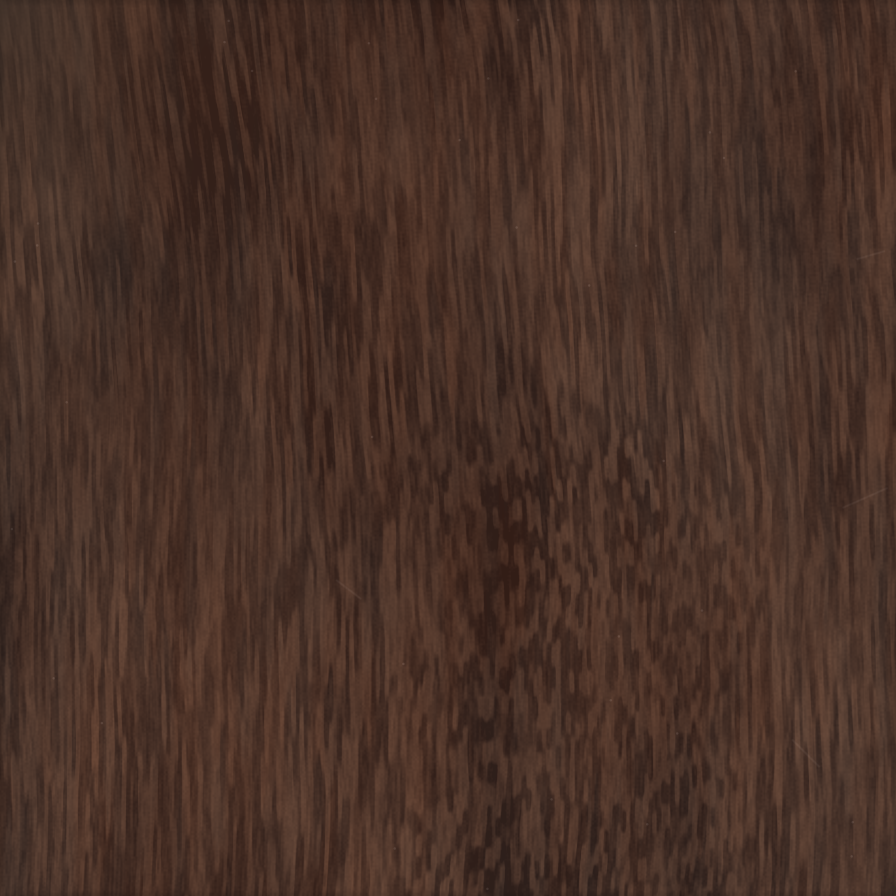
This texture is drawn by a WebGL 2 fragment shader. Its source:

```glsl
#version 300 es
precision highp float;
// Dark brown wood board with fine vertical grain, short flecks and faint wear.

uniform vec2 u_resolution;
out vec4 fragColor;

float hash(vec2 p) {
  return fract(sin(dot(p, vec2(127.1, 311.7))) * 43758.5453);
}

float noise(vec2 p) {
  vec2 i = floor(p), f = fract(p);
  f = f * f * (3.0 - 2.0 * f);
  return mix(mix(hash(i), hash(i + vec2(1, 0)), f.x),
             mix(hash(i + vec2(0, 1)), hash(i + vec2(1, 1)), f.x), f.y);
}

float fbm(vec2 p) {
  float sum = 0.0, weight = 0.5;
  for (int k = 0; k < 4; k++) {
    sum += weight * noise(p);
    p = p * 2.03 + 17.3;
    weight *= 0.5;
  }
  return sum / 0.9375;
}

// One fibre: values along y, shifted at random for each column
float fibre(float column, float y) {
  y += 31.0 * hash(vec2(column, 5.7));
  float f = fract(y);
  return mix(hash(vec2(column, floor(y))), hash(vec2(column, floor(y) + 1.0)),
             smoothstep(0.2, 0.8, f));
}

float fibres(vec2 p) {
  float column = floor(p.x);
  return mix(fibre(column, p.y), fibre(column + 1.0, p.y),
             smoothstep(0.1, 0.9, p.x - column));
}

float segmentDistance(vec2 p, vec2 a, vec2 b) {
  vec2 ab = b - a;
  return length(p - a - ab * clamp(dot(p - a, ab) / dot(ab, ab), 0.0, 1.0));
}

float bell(float x, float center, float width) {
  float d = (x - center) / width;
  return exp(-d * d);
}

void main() {
  vec2 uv = gl_FragCoord.xy / u_resolution.y;

  // Bend the grain: leaning left above, right below, with slight wobbles
  vec2 p = uv;
  p.x += 0.09 * (uv.y - 0.45) * (uv.y - 0.2);
  p.x += 0.03 * (noise(uv * vec2(5.0, 3.0)) - 0.5);
  p.x += 0.004 * (noise(uv * vec2(23.0, 11.0) + 8.0) - 0.5);

  // Long streaks give way to short flecks in the lower middle
  float longGrain = fibres(p * vec2(215.0, 15.0));
  float shortGrain = fibres(p * vec2(190.0, 42.0) + 40.0);
  float fleckArea = bell(uv.x, 0.63, 0.22) * (1.0 - smoothstep(0.3, 0.7, uv.y));
  fleckArea = clamp(fleckArea + 0.9 * (fbm(uv * 6.0 + 3.0) - 0.5), 0.0, 1.0);
  float grain = mix(longGrain, shortGrain, smoothstep(0.25, 0.65, fleckArea));
  float streak = smoothstep(0.25, 0.75, grain);
  float pores = fibres(p * vec2(390.0, 60.0) + 90.0);
  float dust = noise(uv * 420.0);

  // Broad shading, patches with frayed ends and a few dark bands
  vec2 frayed = p + vec2(0.0, 0.09 * (longGrain - 0.5));
  float broad = fbm(p * vec2(4.5, 2.6) + 11.0);
  float patches = fibres(frayed * vec2(42.0, 6.0) + 60.0);
  float ragged = smoothstep(0.35, 0.65, fbm(frayed * vec2(17.0, 8.0)));
  float bands = bell(p.x, 0.55, 0.035) * (1.0 - smoothstep(0.45, 0.75, frayed.y))
              + 0.6 * bell(p.x, 0.37, 0.022) * (1.0 - smoothstep(0.4, 0.7, frayed.y))
              + 0.8 * bell(p.x, 0.31, 0.13) * smoothstep(0.6, 0.9, frayed.y);
  float paleAreas = bell(uv.x, 0.17, 0.2) * bell(uv.y, 0.22, 0.3)
                  + bell(uv.x, 0.76, 0.09) * bell(uv.y, 0.78, 0.25);

  float contrast = mix(0.3, 0.65, noise(uv * vec2(8.0, 6.0) + 23.0)) + 0.1 * fleckArea;
  float tone = 0.48 + contrast * (streak - 0.5) + 0.34 * (pores - 0.5)
             + 0.16 * (dust - 0.5) + 0.55 * (broad - 0.5)
             + 0.15 * (patches - 0.5) + 0.2 * (ragged - 0.5)
             - 0.24 * bands + 0.17 * paleAreas;
  vec3 color = mix(vec3(0.202, 0.13, 0.106), vec3(0.372, 0.256, 0.2),
                   clamp(tone, -0.1, 1.2));

  // Drift between reddish and greyish brown, with a dull upper left corner
  float warmth = 0.8 * (fbm(uv * vec2(5.0, 3.0) + 50.0) - 0.5)
               + 0.3 * (fibres(frayed * vec2(70.0, 9.0) + 70.0) - 0.5);
  color += warmth * vec3(0.035, -0.02, -0.04);
  float dull = exp(-4.5 * length((uv - vec2(0.0, 1.0)) * vec2(1.3, 0.9)));
  color = mix(color, vec3(0.26, 0.21, 0.175), 0.6 * dull);

  // Faint scratches and tiny pale specks
  float aa = 1.0 / u_resolution.y;
  for (int k = 0; k < 4; k++) {
    float id = float(k);
    vec2 a = vec2(hash(vec2(id, 1.3)), hash(vec2(id, 2.9)));
    float angle = 6.283 * hash(vec2(id, 4.1));
    vec2 b = a + (0.015 + 0.04 * hash(vec2(id, 6.7))) * vec2(cos(angle), sin(angle));
    color += 0.04 * (1.0 - smoothstep(0.0, 0.001 + aa, segmentDistance(uv, a, b)));
  }
  vec2 cell = floor(uv * 30.0);
  vec2 speck = 0.2 + 0.6 * vec2(hash(cell + 3.1), hash(cell + 7.7));
  float speckDistance = length(fract(uv * 30.0) - speck) / 30.0;
  color += 0.08 * step(0.96, hash(cell + 13.0))
         * (1.0 - smoothstep(0.0005, 0.001 + aa, speckDistance));

  // Slightly darker rim
  vec2 rim = min(uv, u_resolution / u_resolution.y - uv);
  color *= mix(0.9, 1.0, smoothstep(0.0, 0.008, min(rim.x, rim.y)));
  fragColor = vec4(color, 1.0);
}
```
